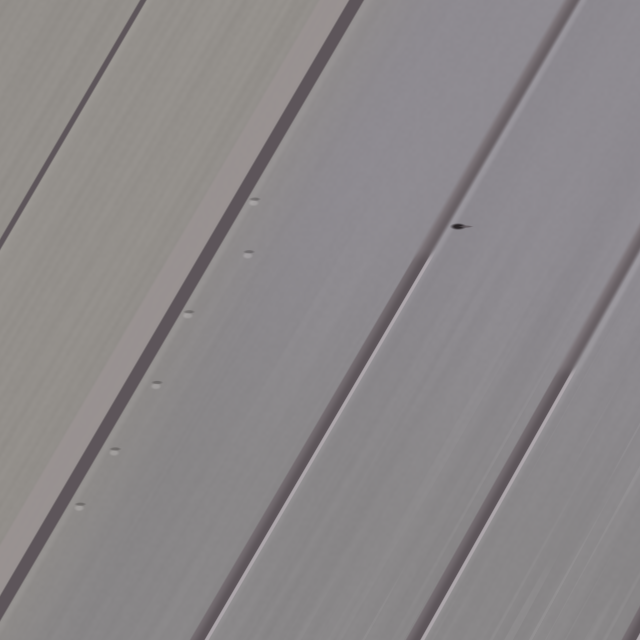
Write a Shadertoy shader that draws this texture.

```glsl
// Slanted grey siding boards split by dark grooves, with brushed grain and small dents.
// A sheared coordinate runs across the boards; each groove is a profile of the
// distance to the nearest joint, and its index sets how wide and how lit it is.

#define SLANT 0.586          // sideways shift of a joint per unit of height
#define PITCH 0.3372         // horizontal spacing of the joints
#define FIRST_JOINT 0.224    // where the first joint meets the top edge
#define GROOVE_WIDTH 0.023
#define GRAIN 0.016
#define DENTS 6
#define WARM vec3(0.575, 0.560, 0.543)
#define COOL vec3(0.554, 0.541, 0.565)
#define NEUTRAL vec3(0.536, 0.527, 0.532)
#define SHADOW vec3(0.365, 0.335, 0.352)
#define LIP vec3(0.605, 0.575, 0.575)
#define GLINT vec3(0.700, 0.670, 0.690)

float hash(vec2 p) {
    return fract(sin(dot(p, vec2(127.1, 311.7))) * 43758.5453);
}

float noise(vec2 p) {
    vec2 i = floor(p), f = fract(p);
    f = f * f * (3.0 - 2.0 * f);
    return mix(mix(hash(i), hash(i + vec2(1, 0)), f.x),
               mix(hash(i + vec2(0, 1)), hash(i + vec2(1, 1)), f.x), f.y);
}

// Soft-edged strip covering a..b
float strip(float x, float a, float b, float soft) {
    return smoothstep(a - soft, a + soft, x) * (1.0 - smoothstep(b - soft, b + soft, x));
}

// Soft elliptical spot
float spot(vec2 p, vec2 radius) {
    return 1.0 - smoothstep(0.4, 1.2, length(p / radius));
}

// Position across the boards, with a slight fanning toward the right
float acrossBoards(vec2 uv) {
    float s = uv.x + SLANT * (1.0 - uv.y);
    return s + 0.07 * max(s - 0.9, 0.0) * uv.y;
}

vec3 boardColor(vec2 uv, float s) {
    // Broad light: warm on the left, cool at upper right, neutral below
    vec3 col = mix(NEUTRAL, COOL, smoothstep(0.15, 0.8, uv.y + 0.25 * (uv.x - 0.5)));
    col = mix(col, WARM, 1.0 - smoothstep(0.45, 0.72, s));
    col += 0.012 * (noise(vec2(s * 14.0, uv.y * 1.5)) - 0.5);

    // Brushed grain along the boards, with even ribs on the left
    float grain = noise(vec2(s * 75.0, uv.y * 2.0)) - 0.5;
    grain += 0.5 * (noise(vec2(s * 190.0, uv.y * 4.0)) - 0.5);
    float ribs = 0.25 * sin(s * 390.0) * (1.0 - smoothstep(0.5, 0.58, s));
    float smoothArea = smoothstep(0.45, 0.8, uv.y) * smoothstep(0.55, 0.75, s);
    col += GRAIN * (grain + ribs) * (1.0 - 0.65 * smoothArea);

    // Fine bright scratches toward the lower right
    float scratch = smoothstep(0.72, 0.95, noise(vec2(s * 130.0, uv.y * 3.0)));
    col += 0.025 * scratch * smoothstep(0.9, 1.3, s) * (1.0 - smoothstep(0.3, 0.6, uv.y));
    return col + 0.008 * (noise(uv * 170.0) - 0.5);
}

vec3 addGroove(vec3 col, float s, float y, float px) {
    float cell = (s - FIRST_JOINT) / PITCH + 0.5;
    float id = floor(cell);
    float d = (fract(cell) - 0.5) * PITCH;
    float wide = clamp(id, 0.0, 1.0);
    float overlap = 1.0 - step(0.5, abs(id - 1.0));
    float halfWidth = 0.5 * GROOVE_WIDTH * mix(0.42, 1.0, wide);
    d += 0.004 * wide;

    // Right-hand joints are crisp low down and blur above a given height
    float rounded = step(1.5, id);
    float sharpEnd = 0.6 - 0.18 * (id - 2.0);
    float crisp = 1.0 - smoothstep(sharpEnd - 0.012, sharpEnd + 0.012, y);
    float blurred = rounded * (1.0 - crisp);
    float soft = max(px, mix(0.002, 0.005, blurred));

    // Overlapping lip on the left, pale edge on the right
    col = mix(col, LIP, 0.8 * overlap * strip(d, -0.058, -halfWidth, 0.003));
    float edge = strip(d, halfWidth, halfWidth + 0.012, 0.005);
    col += 0.045 * edge * mix(0.6, 1.0, blurred);

    // Recess, darker toward its right side
    float depth = smoothstep(-halfWidth, 0.5 * halfWidth, d);
    vec3 recess = SHADOW + 0.09 * rounded * (1.0 - depth) + 0.04 * blurred;
    col = mix(col, recess, strip(d, -halfWidth, halfWidth, soft));

    // Light caught on the crisp edge
    float glint = strip(d, halfWidth, halfWidth + 0.006, max(px, 0.0015));
    return mix(col, GLINT, 0.85 * glint * rounded * crisp);
}

vec3 addDents(vec3 col, vec2 uv) {
    for (int i = 0; i < DENTS; i++) {
        float k = float(i);
        float y = 0.69 - 0.095 * k + 0.03 * (hash(vec2(k, 4.0)) - 0.5);
        float offset = 0.02 + 0.21 * pow(hash(vec2(k, 9.0)), 2.5);
        float x = FIRST_JOINT + PITCH + offset - SLANT * (1.0 - y);
        vec2 p = uv - vec2(x, y);
        col -= 0.12 * spot(p - vec2(0.001, 0.003), vec2(0.009, 0.003));
        col += 0.08 * spot(p + vec2(0.001, 0.003), vec2(0.008, 0.005));
    }
    // One dark nick with a thin tail
    vec2 nick = uv - vec2(0.716, 0.646);
    col = mix(col, vec3(0.16, 0.14, 0.15), spot(nick, vec2(0.012, 0.005)));
    return mix(col, SHADOW, 0.8 * spot(nick - vec2(0.012, 0.0), vec2(0.011, 0.002)));
}

void mainImage(out vec4 fragColor, in vec2 fragCoord) {
    vec2 uv = fragCoord / iResolution.xy;
    float s = acrossBoards(uv);
    vec3 col = boardColor(uv, s);
    col = addGroove(col, s, uv.y, 1.0 / iResolution.y);
    col = addDents(col, uv);
    fragColor = vec4(clamp(col, 0.0, 1.0), 1.0);
}
```
